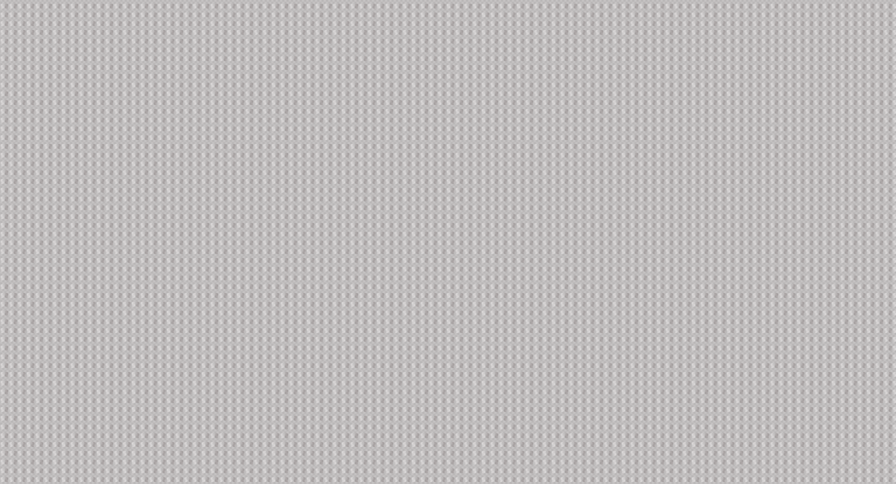
Write a Shadertoy shader that draws this pattern.

```glsl
// Fine woven cloth: each cell holds a light and a dark upright dash side by side
// on a mid grey ground, under a crossed thread hatch. Every pixel averages a
// small grid of samples, so the fine weave stays even at any size.
#define REPEATS vec2(102.4, 55.2)
#define DASH_HALF vec2(0.17, 0.28)
#define DASH_ROUND 0.12
#define GROUND vec3(0.75, 0.74, 0.74)
#define LIGHT vec3(0.83, 0.82, 0.82)
#define DARK vec3(0.67, 0.65, 0.65)
#define HATCH_COUNT 2.0
#define HATCH_DEPTH 0.035
#define WEAR 0.0004
#define SAMPLES 4
#define TAU 6.2831853

// Signed distance to a rounded box centred on the origin.
float roundedBox(vec2 p, vec2 halfSize, float radius) {
    vec2 q = abs(p) - halfSize + radius;
    return length(max(q, 0.0)) + min(max(q.x, q.y), 0.0) - radius;
}

// Coverage of one dash, with its edge spread over the given width.
float dash(vec2 p, float edge) {
    float d = roundedBox(p, DASH_HALF, DASH_ROUND);
    return 1.0 - smoothstep(-0.5 * edge, 0.5 * edge, d);
}

// Light and dark dashes share each row; crossed threads lie over both.
vec3 weave(vec2 grid, float edge) {
    vec2 cell = fract(grid);
    vec3 color = mix(GROUND, LIGHT, dash(cell - vec2(0.25, 0.5), edge));
    color = mix(color, DARK, dash(cell - vec2(0.75, 0.5), edge));
    vec2 wave = sin(grid * TAU * HATCH_COUNT);
    return color + HATCH_DEPTH * wave.x * wave.y;
}

// Broad, slow shading across the cloth.
float unevenness(vec2 uv) {
    return sin(uv.x * 9.0 + 1.7 * sin(uv.y * 4.0)) * cos(uv.y * 5.0 + uv.x);
}

void mainImage(out vec4 fragColor, in vec2 fragCoord) {
    vec2 pixelSize = REPEATS / iResolution.xy;
    float edge = max(pixelSize.x, pixelSize.y) / float(SAMPLES);

    // Average the weave over the area of the pixel.
    vec3 color = vec3(0.0);
    for (int j = 0; j < SAMPLES; j++) {
        for (int i = 0; i < SAMPLES; i++) {
            vec2 offset = (vec2(i, j) + 0.5) / float(SAMPLES) - 0.5;
            color += weave((fragCoord + offset) * pixelSize, edge);
        }
    }
    color /= float(SAMPLES * SAMPLES);

    color += WEAR * unevenness(fragCoord / iResolution.xy);
    fragColor = vec4(color, 1.0);
}
```
